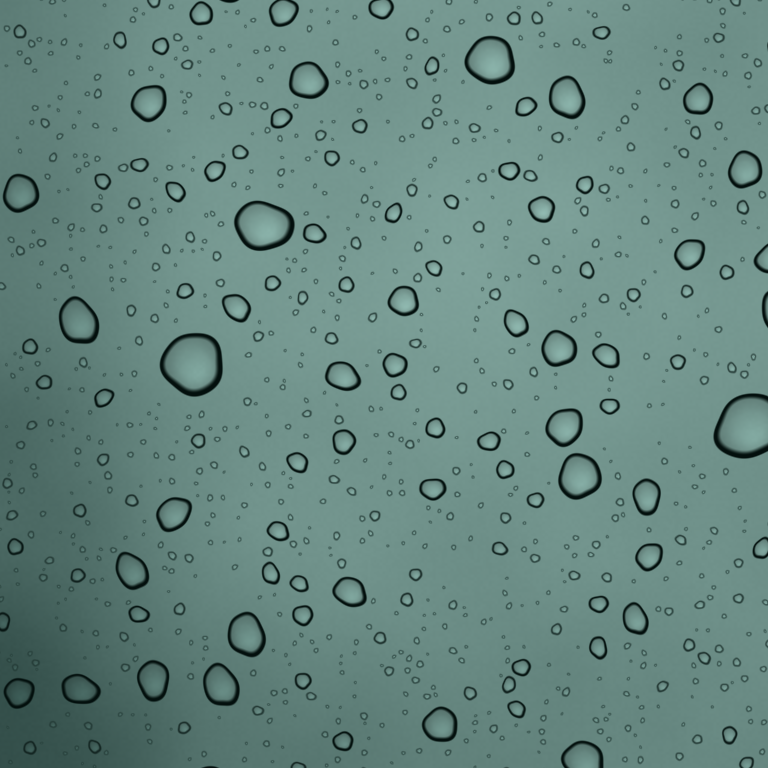
Reproduce this texture procedurally as a WebGL 1 fragment shader.

```glsl
precision highp float;
uniform vec2 u_resolution;

#define LAYERS 5
#define COARSE_CELLS 6.0
#define LAYER_GROWTH 1.75
#define MIN_RADIUS 0.10
#define MAX_RADIUS 0.27
#define COARSE_DENSITY 0.52
#define FINE_DENSITY 0.30
#define RIM_WIDTH 0.11
#define GRAIN 0.035

const vec3 SHADOW = vec3(0.23, 0.34, 0.32);
const vec3 LIGHT = vec3(0.50, 0.64, 0.61);
const vec3 RIM_BLACK = vec3(0.01, 0.06, 0.05);
const vec3 RIM_FAINT = vec3(0.15, 0.25, 0.23);

float hash(vec2 p) {
  return fract(sin(dot(p, vec2(127.1, 311.7))) * 43758.5453);
}

float noise(vec2 p) {
  vec2 i = floor(p), f = fract(p);
  f = f * f * (3.0 - 2.0 * f);
  return mix(mix(hash(i), hash(i + vec2(1.0, 0.0)), f.x),
             mix(hash(i + vec2(0.0, 1.0)), hash(i + 1.0), f.x), f.y);
}

// Blurred sky: soft clouds, darker to the left, the bottom and the top right
vec3 background(vec2 p) {
  float clouds = 0.6 * noise(p * 3.1 + 4.0) + 0.3 * noise(p * 6.7 + 11.0)
               + 0.1 * noise(p * 15.0);
  float tone = 0.82 + 0.42 * (clouds - 0.5);
  tone -= 0.42 * smoothstep(0.75, 0.0, length(p * vec2(1.1, 0.9)));
  tone -= 0.18 * smoothstep(0.30, 0.0, p.y);
  tone -= 0.22 * smoothstep(0.28, 0.0, p.x);
  tone -= 0.22 * smoothstep(0.40, 0.0, distance(p, vec2(1.0)));
  tone += GRAIN * (noise(p * 260.0) - 0.5);
  return mix(SHADOW, LIGHT, tone);
}

// The drop of the cell around p: centre, radius (0 if absent), seed
vec4 dropIn(vec2 p, float layer) {
  float cells = COARSE_CELLS * pow(LAYER_GROWTH, layer);
  float angle = 0.35 + 1.1 * layer;
  mat2 turn = mat2(cos(angle), sin(angle), -sin(angle), cos(angle));
  float shift = 7.3 * layer;
  vec2 cell = floor(turn * p * cells + shift);
  vec2 key = cell + 37.0 * layer;

  float size = hash(key + 3.1);
  float radius = mix(MIN_RADIUS, MAX_RADIUS, size * size);
  vec2 jitter = vec2(hash(key + 5.7), hash(key + 9.2)) - 0.5;
  vec2 center = (cell + 0.5 + jitter * (1.0 - 2.7 * radius) - shift) * turn / cells;

  // Large drops are rare in a band right of the middle
  float band = (center.x - 0.54) / 0.12;
  float density = mix(COARSE_DENSITY, FINE_DENSITY, layer / float(LAYERS - 1));
  density *= 1.0 - 0.75 * exp(-band * band) * max(0.0, 1.0 - 0.4 * layer);
  float present = step(hash(key + 1.3), density);
  return vec4(center, present * radius / cells, hash(key + 7.7));
}

// True where no drop of a coarser layer touches this one
bool isFree(vec4 drop, int layer) {
  for (int j = 0; j < LAYERS; j++) {
    if (j >= layer) break;
    vec4 big = dropIn(drop.xy, float(j));
    if (big.z > 0.0 && distance(big.xy, drop.xy) < 1.3 * (big.z + drop.z)) return false;
  }
  return true;
}

vec3 paintDrop(vec3 color, vec2 p, vec4 drop, float pixel) {
  float radius = drop.z;
  vec2 q = (p - drop.xy) / radius;
  float spin = 6.2832 * drop.w;

  // Stretched, slightly lumpy outline
  float stretch = mix(1.0, 1.17, fract(drop.w * 17.0));
  vec2 w = mat2(cos(spin), sin(spin), -sin(spin), cos(spin)) * q;
  w *= vec2(stretch, 1.0 / stretch);
  float theta = atan(w.y, w.x + 1e-5);
  float outline = 1.0 + 0.045 * sin(3.0 * theta + 5.0 * spin)
                + 0.022 * sin(5.0 * theta + 9.0 * spin);
  float d = (length(w) - outline) * radius;

  // Dark refracting rim, heavier at the lower right
  float soft = 0.0005 + 0.7 * pixel;
  float slope = dot(q / max(length(q), 0.001), vec2(0.53, -0.85));
  float rimWidth = radius * RIM_WIDTH * (1.0 + 0.45 * slope) + 0.0008;
  float inside = 1.0 - smoothstep(-soft, soft, d);
  float rim = smoothstep(-rimWidth - soft - 0.08 * radius, -0.6 * rimWidth, d);
  float weight = smoothstep(0.002, 0.013, radius);

  // Clear body with a glow below the middle
  float glow = smoothstep(1.0, 0.0, length(q - vec2(0.15, -0.35)));
  float edgeShade = smoothstep(0.35, 1.0, length(w));
  vec3 body = color * (1.0 + 0.16 * glow - 0.14 * edgeShade);
  vec3 glass = mix(body, mix(RIM_FAINT, RIM_BLACK, weight), rim * mix(0.65, 1.0, weight));
  return mix(color, glass, inside);
}

void main() {
  vec2 p = gl_FragCoord.xy / u_resolution.y;
  float pixel = 1.0 / u_resolution.y;
  vec3 color = background(p);

  // Fine drops first, coarse drops on top
  for (int i = 0; i < LAYERS; i++) {
    int layer = LAYERS - 1 - i;
    vec4 drop = dropIn(p, float(layer));
    if (drop.z > 0.0 && isFree(drop, layer)) color = paintDrop(color, p, drop, pixel);
  }
  gl_FragColor = vec4(color, 1.0);
}
```
